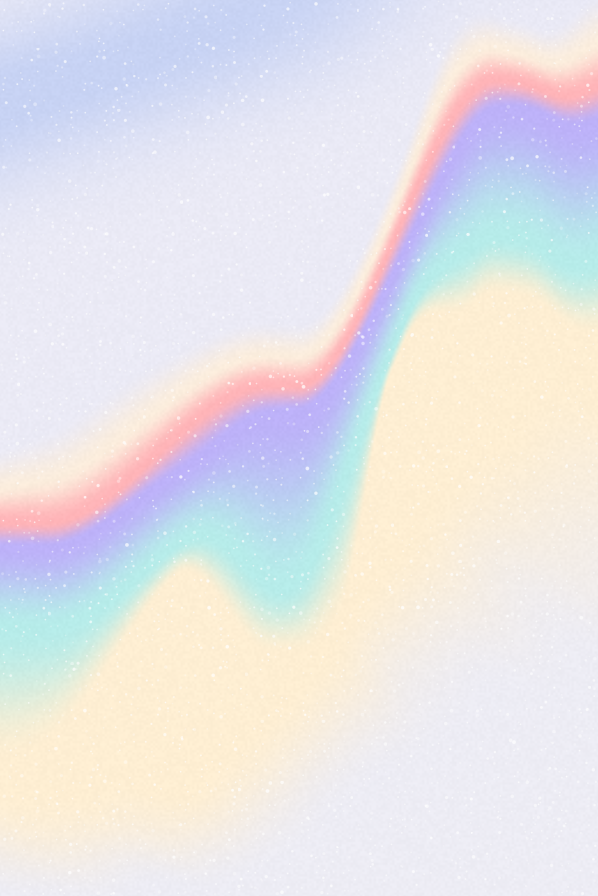
Give the GLSL for this background, as a WebGL 2 fragment shader.

```glsl
#version 300 es
precision highp float;
// Pastel iridescent ribbon sweeping across a pale sky, with fine grain and white specks.

#define GRAIN 0.022
#define SPECK_LAYERS 3
#define SPECK_CHANCE 0.24
#define SPECK_GLOW 0.75

uniform vec2 u_resolution;
out vec4 fragColor;

const vec3 LAVENDER = vec3(0.920, 0.918, 0.962);
const vec3 SKY_BLUE = vec3(0.780, 0.825, 0.955);
const vec3 HALO     = vec3(0.985, 0.930, 0.865);
const vec3 PINK     = vec3(1.000, 0.705, 0.720);
const vec3 VIOLET   = vec3(0.740, 0.695, 0.975);
const vec3 AQUA     = vec3(0.715, 0.925, 0.915);
const vec3 CREAM    = vec3(0.995, 0.934, 0.825);
const vec3 MIST     = vec3(0.928, 0.926, 0.957);

float hash(vec2 p) {
  vec3 q = fract(p.xyx * vec3(0.1031, 0.1030, 0.0973));
  q += dot(q, q.yzx + 33.33);
  return fract((q.x + q.y) * q.z);
}

float noise(vec2 p) {
  vec2 i = floor(p), f = fract(p);
  f = f * f * (3.0 - 2.0 * f);
  vec2 e = vec2(1.0, 0.0);
  return mix(mix(hash(i), hash(i + e), f.x),
             mix(hash(i + e.yx), hash(i + e.xx), f.x), f.y);
}

float bump(float x, float center, float width) {
  float t = (x - center) / width;
  return exp(-t * t);
}

// Depth of the pink crest below the top edge.
float crest(float x) {
  return 0.875 - 0.230 * smoothstep(0.078, 0.449, x)
       - 0.512 * smoothstep(0.498, 0.830, x)
       + 0.027 * bump(x, 0.947, 0.059);
}

// Distances from the crest to the centre of each neighbouring band.
float haloRise(float x) {
  return 0.050 + 0.035 * bump(x, 0.176, 0.156)
       + 0.020 * bump(x, 0.750, 0.059) + 0.025 * smoothstep(0.9, 1.0, x);
}

float violetDrop(float x) {
  return 0.040 + 0.026 * bump(x, 0.340, 0.090)
       + 0.027 * bump(x, 0.730, 0.090) + 0.016 * smoothstep(0.9, 1.0, x);
}

float aquaDrop(float x) {
  return 0.176 + 0.166 * bump(x, 0.469, 0.098)
       + 0.088 * smoothstep(0.674, 0.801, x) + 0.030 * smoothstep(0.88, 1.0, x);
}

float creamDrop(float x) {
  return 0.400 - 0.166 * smoothstep(0.0, 0.293, x)
       + 0.215 * smoothstep(0.293, 0.449, x)
       - 0.234 * smoothstep(0.566, 0.654, x)
       + 0.146 * smoothstep(0.674, 0.791, x)
       + 0.059 * smoothstep(0.889, 1.016, x);
}

// Scattered white dots, one candidate per cell, in layers of growing density.
float specks(vec2 p, float pixel) {
  float sum = 0.0;
  for (int i = 0; i < SPECK_LAYERS; i++) {
    float cells = 22.0 * exp2(float(i));
    vec2 cell = floor(p * cells), seed = cell + 71.0 * float(i + 1);
    vec2 spot = 0.2 + 0.6 * vec2(hash(seed), hash(seed + 19.7));
    float radius = mix(0.0008, 0.0027, pow(hash(seed + 43.1), 4.0));
    float dist = length(p - (cell + spot) / cells);
    float lit = step(hash(seed + 87.3), SPECK_CHANCE) * mix(0.3, 1.0, hash(seed + 5.9));
    sum += lit * (1.0 - smoothstep(radius - 0.5 * pixel, radius + pixel, dist));
  }
  return min(sum, 1.0);
}

void main() {
  // x runs 0..1 rightward, y runs 0..1.5 downward.
  vec2 uv = gl_FragCoord.xy / u_resolution;
  vec2 p = vec2(uv.x, 1.5 * (1.0 - uv.y));
  float x = p.x;
  float depth = p.y - crest(x);

  // Sky with a slanted blue haze in the upper left.
  float haze = bump(p.y + 0.35 * x, 0.166, 0.146);
  haze *= 1.0 - 0.8 * smoothstep(0.49, 0.84, x);
  haze *= 0.88 + 0.24 * noise(p * vec2(3.0, 6.0));
  vec3 color = mix(LAVENDER, SKY_BLUE, min(haze, 1.0));

  // Ribbon bands, from the halo above to the cream below.
  float halo = haloRise(x), violet = violetDrop(x);
  float aqua = aquaDrop(x), cream = creamDrop(x);
  color = mix(color, HALO, smoothstep(-2.1 * halo, -0.9 * halo, depth));
  color = mix(color, PINK, smoothstep(-halo, 0.0, depth));
  color = mix(color, VIOLET, smoothstep(0.0, violet, depth));
  color = mix(color, AQUA, smoothstep(violet, aqua, depth));
  color = mix(color, CREAM, smoothstep(aqua, cream, depth));

  // Cream dissolves into mist toward the lower right.
  float slant = smoothstep(0.234, 1.016, x);
  float ripple = 0.05 * (noise(vec2(x + p.y, p.y - x) * vec2(4.0, 9.0)) - 0.5);
  color = mix(color, MIST, smoothstep(1.318 - 0.703 * slant, 1.504 - 0.371 * slant, p.y + ripple));

  // Grain and specks.
  color += GRAIN * (noise(p * 260.0) - 0.5);
  color = mix(color, vec3(1.0), SPECK_GLOW * specks(p, 1.0 / u_resolution.x));
  fragColor = vec4(color, 1.0);
}
```
